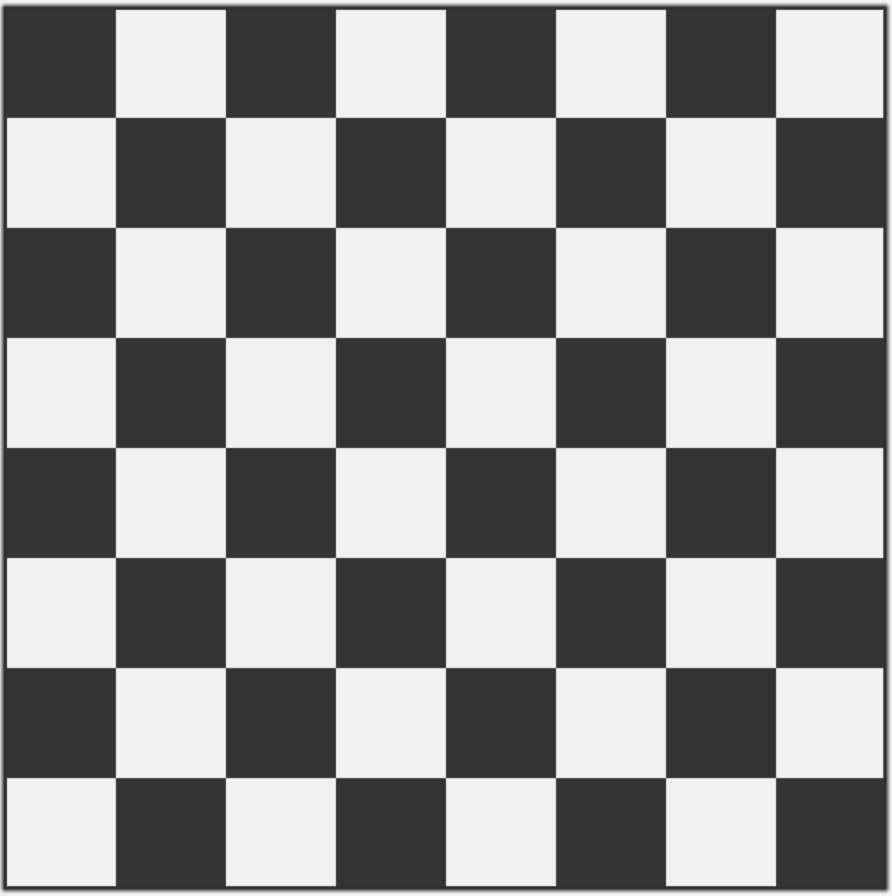
This pattern is drawn by a Shadertoy shader. Its source:

```glsl
// An eight by eight checkerboard of charcoal and off-white squares, closed by
// a thin dark frame with a faint soft shadow on a pale margin. The squares are
// the product of two softened square waves; the frame is a box distance.

// Lengths are fractions of the canvas height.
const float CELL_SIZE    = 0.1228;
const float EDGE_SOFT    = 0.0011;
const vec2  FRAME_CENTER = vec2(-0.0010, 0.0);
const float FRAME_HALF   = 0.4926;
const float FRAME_WIDTH  = 0.0036;
const float FRAME_ROUND  = 0.0020;
const float SHADOW_REACH = 0.0032;
const float SHADOW_LEVEL = 0.55;

const vec3 DARK_SQUARE  = vec3(0.200);
const vec3 LIGHT_SQUARE = vec3(0.945);
const vec3 FRAME_COLOR  = vec3(0.185, 0.190, 0.188);
const vec3 MARGIN_COLOR = vec3(0.955, 0.965, 0.955);

// Signed distance to the nearest cell edge, positive in every second cell.
vec2 alternatingEdge(vec2 p) {
    vec2 cell = p / CELL_SIZE;
    return CELL_SIZE * (0.5 - abs(mod(cell + 0.5, 2.0) - 1.0));
}

// 1 on light squares, 0 on dark ones, smoothed across the edges.
float checker(vec2 p, float soft) {
    vec2 wave = 2.0 * smoothstep(-soft, soft, alternatingEdge(p)) - 1.0;
    return 0.5 + 0.5 * wave.x * wave.y;
}

float roundedBox(vec2 p, float halfSize, float radius) {
    vec2 q = abs(p) - halfSize + radius;
    return length(max(q, 0.0)) + min(max(q.x, q.y), 0.0) - radius;
}

void mainImage(out vec4 fragColor, in vec2 fragCoord) {
    vec2 p = (fragCoord - 0.5 * iResolution.xy) / iResolution.y;
    float soft = max(EDGE_SOFT, 0.7 / iResolution.y);

    // Margin with the shadow fading away from the frame
    float outer = roundedBox(p - FRAME_CENTER, FRAME_HALF, FRAME_ROUND);
    float fade = max(outer, 0.0) / SHADOW_REACH;
    vec3 color = MARGIN_COLOR * (1.0 - SHADOW_LEVEL * exp(-fade * fade));

    // Frame line around the squares
    vec3 squares = mix(DARK_SQUARE, LIGHT_SQUARE, checker(p, soft));
    float inFrame = smoothstep(-soft, soft, outer + FRAME_WIDTH);
    vec3 board = mix(squares, FRAME_COLOR, inFrame);

    color = mix(board, color, smoothstep(-soft, soft, outer));
    fragColor = vec4(color, 1.0);
}
```
